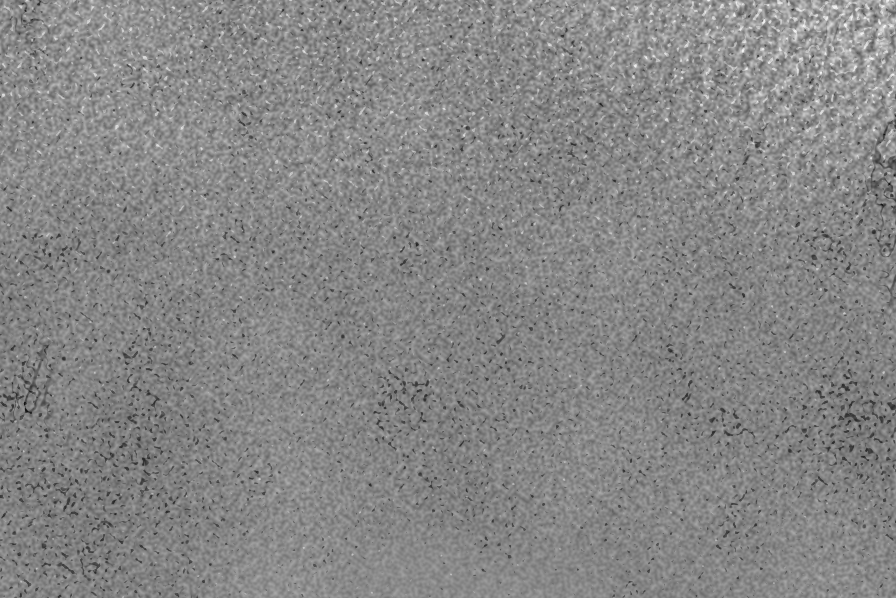
A WebGL 2 fragment shader for this texture:

```glsl
#version 300 es
precision highp float;
// Weathered grey plaster: a softly stained wall covered in fine grain.
// Thresholded gradient noise gives dark pits and pale specks; broad noise
// sets their density, and a raking light raises relief at the upper right.

#define BASE_GREY 0.535
#define STAIN_DEPTH 0.045
#define GRAIN_SCALE 150.0
#define GRAIN_DEPTH 0.19
#define PIT_SCALE 135.0
#define PIT_DEPTH 0.25
#define SPECK_SCALE 125.0
#define SPECK_HEIGHT 0.20
#define RELIEF_SCALE 48.0
#define RELIEF_DEPTH 0.20
#define CRACK_DEPTH 0.22

uniform vec2 u_resolution;
out vec4 outColor;

const mat2 TURN = mat2(0.8, 0.6, -0.6, 0.8);

// Unit gradient of a lattice point, from an integer hash
vec2 gradientAt(vec2 cell) {
    uvec2 k = uvec2(ivec2(cell)) * uvec2(1597334673u, 3812015801u);
    uint h = k.x ^ k.y;
    h = (h ^ (h >> 15)) * 1597334673u;
    h ^= h >> 16;
    float angle = float(h & 65535u) / 65536.0 * 6.28319;
    return vec2(cos(angle), sin(angle));
}

// Gradient noise, about -0.7 to 0.7
float noise(vec2 p) {
    vec2 i = floor(p), f = p - i;
    vec2 w = f * f * f * (f * (f * 6.0 - 15.0) + 10.0);
    vec2 e = vec2(1.0, 0.0);
    float a = dot(gradientAt(i), f);
    float b = dot(gradientAt(i + e.xy), f - e.xy);
    float c = dot(gradientAt(i + e.yx), f - e.yx);
    float d = dot(gradientAt(i + e.xx), f - e.xx);
    return mix(mix(a, b, w.x), mix(c, d, w.x), w.y);
}

float fbm(vec2 p) {
    float sum = 0.0, amp = 1.0;
    for (int i = 0; i < 4; i++) {
        sum += amp * noise(p);
        p = TURN * p * 2.03 + 17.3;
        amp *= 0.6;
    }
    return sum;
}

// Soft elliptical region
float blob(vec2 p, vec2 centre, vec2 size) {
    vec2 d = (p - centre) / size;
    return exp(-dot(d, d));
}

void main() {
    vec2 p = gl_FragCoord.xy / u_resolution.y;
    float aspect = u_resolution.x / u_resolution.y;
    vec2 uv = vec2(p.x / aspect, p.y);
    vec2 warped = uv + 0.05 * vec2(noise(p * 5.0), noise(p * 5.0 + 31.0));

    // Broad regions: lit corner, damp stains, smooth trowelled foot
    float corner = blob(warped, vec2(1.0, 1.03), vec2(0.24, 0.30));
    float damp = blob(warped, vec2(0.92, 0.27), vec2(0.09, 0.10))
               + 0.8 * blob(warped, vec2(0.93, 0.60), vec2(0.07, 0.08))
               + 0.6 * blob(warped, vec2(0.03, 0.22), vec2(0.25, 0.28));
    float smoothFoot = blob(warped, vec2(0.55, 0.03), vec2(0.30, 0.10));
    float lit = smoothstep(0.35, 1.0, warped.y);

    // Mottled stains and vertically drawn pit clusters
    float stain = fbm(p * 3.2 + 5.0);
    float cluster = smoothstep(0.12, 0.6, fbm(p * vec2(11.0, 7.5) + 43.0));
    float density = 0.42 + 0.28 * stain + 0.45 * cluster + 0.45 * damp
                  - 0.35 * smoothFoot - 0.12 * lit;
    density = clamp(density, 0.0, 1.0);

    // Fine grain, rougher toward the light
    vec2 q = TURN * p;
    float grain = noise(q * GRAIN_SCALE) + 0.45 * noise(p * GRAIN_SCALE * 0.5 + 9.0);
    float roughness = mix(0.85, 1.15, lit) + 0.3 * corner - 0.3 * smoothFoot;

    // Small pits, with fewer large ones inside the clusters
    float pitEdge = mix(0.46, 0.12, density);
    float pits = smoothstep(pitEdge, pitEdge + 0.24, noise(q * PIT_SCALE + 71.0));
    float holeEdge = mix(0.62, 0.24, density);
    float holes = smoothstep(holeEdge, holeEdge + 0.2, noise(q * PIT_SCALE * 0.55 + 137.0));

    // Pale specks, crowded near the top
    float speckEdge = 0.42 - 0.16 * lit - 0.12 * corner + 0.05 * smoothFoot;
    float specks = smoothstep(speckEdge, speckEdge + 0.22, noise(q * SPECK_SCALE + 211.0));

    // Raked relief and sparse upright cracks near the sides
    vec2 r = p * RELIEF_SCALE;
    float relief = noise(r) - noise(r + vec2(0.35, -0.25));
    float side = smoothstep(0.36, 0.48, abs(uv.x - 0.5));
    float crackZone = side * smoothstep(0.1, 0.4, noise(p * vec2(9.0, 5.0) + 83.0));
    float crackLine = abs(noise(p * vec2(38.0, 13.0) + 0.4 * noise(p * 60.0)));
    float cracks = crackZone * (1.0 - smoothstep(0.015, 0.09, crackLine));

    float grey = BASE_GREY - STAIN_DEPTH * (stain + 0.7 * damp);
    grey += 0.02 * (lit - 0.5) + 0.07 * corner + 0.015 * smoothFoot;
    grey += GRAIN_DEPTH * roughness * grain;
    grey += RELIEF_DEPTH * relief * (0.15 + 0.25 * lit + corner);
    grey += SPECK_HEIGHT * specks;
    grey -= PIT_DEPTH * max(pits, holes) + CRACK_DEPTH * cracks;
    outColor = vec4(vec3(clamp(grey, 0.06, 0.95)), 1.0);
}
```
